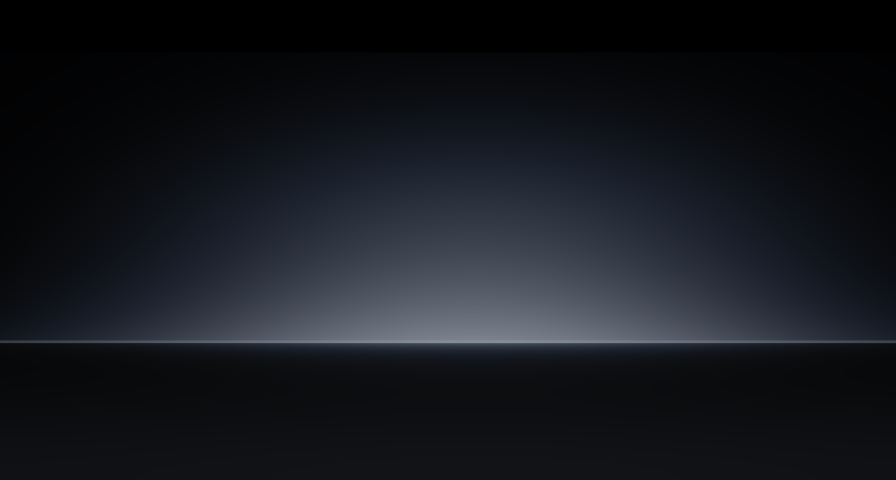
This background is drawn by a WebGL 1 fragment shader. Its source:

```glsl
precision highp float;

uniform vec2 u_resolution;

// Layout, in fractions of the canvas
const float HORIZON = 0.288;
const float CEILING = 0.891;
const float GLOW_X = 0.53;
const float LINE_HALF = 0.0022;

// Wall glow
const float GLOW_LEVEL = 0.50;
const float GLOW_DECAY = 3.5;
const float GLOW_WIDTH = 0.33;
const float BASE_SPREAD = 0.07;
const vec2 GLOW_FADE = vec2(0.25, 0.75);

// Floor and horizon line
const float SHEEN_LEVEL = 0.27;
const float SHEEN_DEPTH = 0.012;
const float HAZE_LEVEL = 0.085;
const float HAZE_DEPTH = 0.065;
const float LINE_EDGE = 0.19;
const float LINE_CENTRE = 0.38;

// Colours
const vec3 COOL_TINT = vec3(-0.020, 0.0, 0.038);
const vec3 WALL_AMBIENT = vec3(0.010, 0.014, 0.022);
const vec3 FLOOR_FAR = vec3(0.022, 0.025, 0.030);
const vec3 FLOOR_NEAR = vec3(0.070, 0.075, 0.090);
const vec3 LINE_COLOR = vec3(0.90, 0.98, 1.08);

float bell(float offset, float width) {
  float t = offset / width;
  return exp(-t * t);
}

// Neutral light with a cool cast that fades out in the dark
vec3 coolLight(float level) {
  return vec3(level) + COOL_TINT * smoothstep(0.0, 0.12, level);
}

vec3 wallColor(float height, float side, float pixel) {
  float width = GLOW_WIDTH + BASE_SPREAD * exp(-height * 12.0);
  float glow = GLOW_LEVEL * exp(-height * GLOW_DECAY) * bell(side, width);
  glow *= 1.0 - smoothstep(GLOW_FADE.x, GLOW_FADE.y, height);

  // Faint ambient light stops at the ceiling
  float top = CEILING - HORIZON;
  float belowTop = 1.0 - smoothstep(top - pixel, top + pixel, height);
  vec3 ambient = WALL_AMBIENT * (0.3 + 0.7 * bell(side, 0.4));
  return (coolLight(glow) + ambient) * belowTop;
}

vec3 floorColor(float depth, float side) {
  float nearness = smoothstep(0.02, HORIZON, depth);
  vec3 base = mix(FLOOR_FAR, FLOOR_NEAR, nearness);
  base *= mix(1.0, 0.85 + 0.15 * bell(side, 0.4), nearness);

  // Tight reflection plus a softer haze
  float sheen = SHEEN_LEVEL * exp(-depth / SHEEN_DEPTH) * bell(side, 0.32);
  float haze = HAZE_LEVEL * exp(-depth / HAZE_DEPTH) * bell(side, 0.36);
  return base + coolLight(sheen + haze);
}

void main() {
  vec2 uv = gl_FragCoord.xy / u_resolution;
  float pixel = 1.0 / u_resolution.y;
  float height = uv.y - HORIZON;
  float side = uv.x - GLOW_X;

  vec3 wall = wallColor(max(height, 0.0), side, pixel);
  vec3 ground = floorColor(max(-height, 0.0), side);
  vec3 color = mix(ground, wall, smoothstep(-pixel, pixel, height));

  // Thin bright line along the horizon
  float line = 1.0 - smoothstep(LINE_HALF - 0.5 * pixel, LINE_HALF + pixel, abs(height));
  float lineLevel = LINE_EDGE + LINE_CENTRE * bell(side, 0.38);
  color = mix(color, LINE_COLOR * lineLevel, line);

  gl_FragColor = vec4(clamp(color, 0.0, 1.0), 1.0);
}
```
